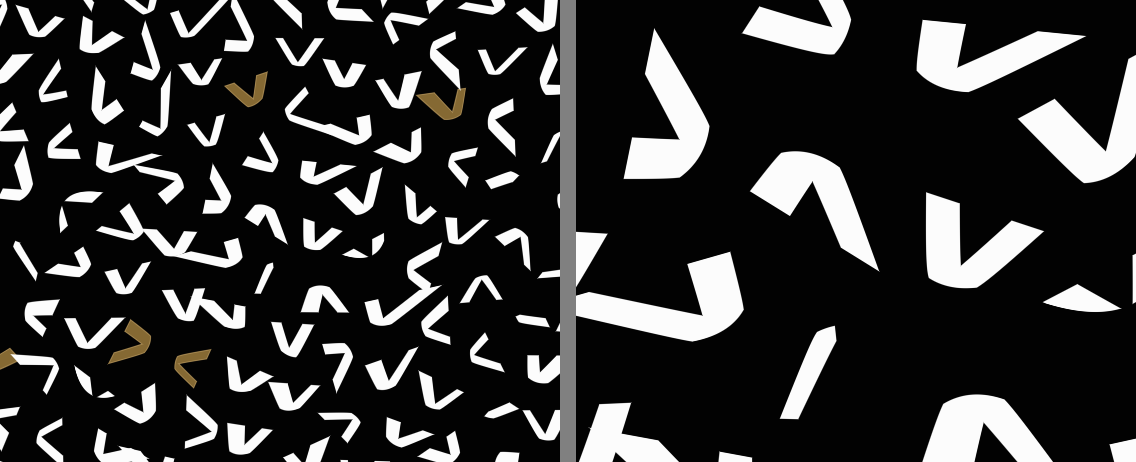
Left: the whole. Right: its middle third, enlarged.
Give the GLSL for this pattern, as a WebGL 1 fragment shader.

```glsl
precision highp float;
// Folded ribbon confetti, mostly white with a few gold pieces, on black.
// A jittered, staggered cell grid scatters the pieces; each one is a
// hyperbola swept sideways, giving two flat arms and a rounded bend.
uniform vec2 u_resolution;

const float CELLS_ACROSS = 10.2;
const float GRID_TILT = 0.33;
const float PI = 3.14159;
const vec3 BLACK = vec3(0.008);
const vec3 WHITE = vec3(0.99);
const vec3 GOLD = vec3(0.52, 0.41, 0.20);
const vec3 PALE_GOLD = vec3(0.66, 0.54, 0.32);

float hash(vec2 cell, float seed) {
  vec2 p = fract(cell * vec2(0.1031, 0.1130) + seed * 0.0737);
  p += dot(p, p.yx + 33.33);
  return fract((p.x + p.y) * p.x * 7.31 + p.y * 57.3);
}

float hashRange(vec2 cell, float seed, float low, float high) {
  return mix(low, high, hash(cell, seed));
}

mat2 rotation(float angle) {
  float c = cos(angle), s = sin(angle);
  return mat2(c, s, -s, c);
}

// Signed distance estimate of a ribbon that bends at y = 0 and opens upward.
float ribbon(vec2 p, float halfWidth, float len, float spread, float shear,
             float endTilt, float taper, float base) {
  float x = p.x - shear * (p.y - 0.5 * len);
  float y = max(p.y, 0.0005);
  float bend = 0.028;
  float gap = sqrt(2.0 * bend * y + spread * spread * y * y);
  float slope = (bend + spread * spread * y) / gap;
  float steep = length(vec2(1.0, slope + shear * sign(x)));
  float sides = (abs(abs(x) - gap) - halfWidth * (1.0 + taper * x)) / steep;
  float bottom = base + 1.2 * x * x - p.y;
  float top = p.y - len - endTilt * x;
  return max(sides, max(bottom, top));
}

// Ribbon with proportions picked for its cell; some are split or single arms.
float cellRibbon(vec2 p, vec2 cell) {
  float len = hashRange(cell, 1.0, 0.43, 0.58);
  float halfWidth = hashRange(cell, 2.0, 0.075, 0.135);
  float spread = hashRange(cell, 3.0, 0.42, 0.72);
  float shear = hashRange(cell, 4.0, -0.45, 0.45);
  float endTilt = hashRange(cell, 5.0, -0.35, 0.35);
  float taper = hashRange(cell, 6.0, -1.0, 1.0);
  float kind = hash(cell, 7.0);
  float base = 0.2 * step(0.95, kind);
  vec2 q = p + vec2(0.0, 0.5 * len);
  float d = ribbon(q, halfWidth, len, spread, shear, endTilt, taper, base);
  float middle = q.x - shear * (q.y - 0.5 * len);
  return kind < 0.06 ? max(d, -middle) : d;
}

// Random turn that favours pieces opening upward.
float cellAngle(vec2 cell) {
  float t = hashRange(cell, 8.0, -1.0, 1.0);
  return PI * t * (0.45 + 0.55 * t * t);
}

vec3 ribbonColor(float d, float choice) {
  vec3 gold = mix(GOLD, PALE_GOLD, smoothstep(-0.03, -0.005, d));
  return mix(WHITE, gold, step(0.95, choice));
}

void main() {
  vec2 p = gl_FragCoord.xy / u_resolution.x * CELLS_ACROSS;
  float pixel = CELLS_ACROSS / u_resolution.x;
  p = rotation(GRID_TILT) * p + vec2(20.3, 20.7);
  vec3 color = BLACK;

  // Visit the neighbouring cells of the staggered rows.
  for (int j = -1; j <= 1; j++) {
    float row = floor(p.y) + float(j);
    float stagger = 0.5 * mod(row, 2.0);
    for (int i = -1; i <= 1; i++) {
      vec2 cell = vec2(floor(p.x - stagger) + float(i), row);
      vec2 jitter = vec2(hash(cell, 9.0), hash(cell, 10.0)) - 0.5;
      vec2 center = cell + vec2(0.5 + stagger, 0.5) + 0.2 * jitter;
      vec2 local = rotation(cellAngle(cell) - GRID_TILT) * (p - center);
      float d = cellRibbon(local, cell);
      float cover = 1.0 - smoothstep(-0.7 * pixel, 0.7 * pixel, d);
      color = mix(color, ribbonColor(d, hash(cell, 11.0)), cover);
    }
  }
  gl_FragColor = vec4(color, 1.0);
}
```
